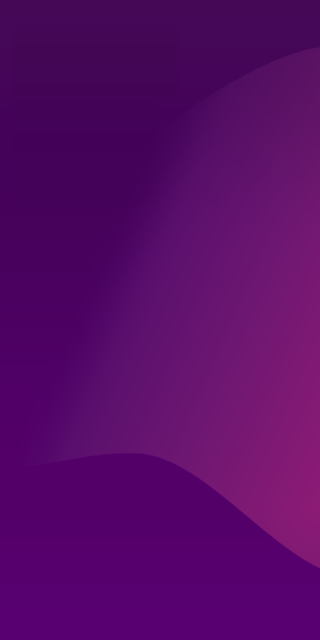
Reproduce this background procedurally as a Shadertoy shader.

```glsl
// Abstract violet backdrop: a magenta band glows toward the lower right,
// between a soft slanted flank, a curved crest and a smooth wave in front.
// Each edge is a height function of x; the band colour follows the flank distance.

// Backdrop, from top to bottom
const vec3 SKY_TOP = vec3(0.270, 0.030, 0.340);
const vec3 SKY_MID = vec3(0.268, 0.008, 0.350);
const vec3 SKY_LOW = vec3(0.328, 0.000, 0.415);

// Band, from the flank to the glow
const vec3 BAND_VIOLET = vec3(0.322, 0.045, 0.420);
const vec3 BAND_PLUM = vec3(0.422, 0.090, 0.445);
const vec3 BAND_MAGENTA = vec3(0.548, 0.105, 0.460);

// Front wave
const vec3 WAVE_TOP = vec3(0.328, 0.000, 0.412);
const vec3 WAVE_BASE = vec3(0.345, 0.000, 0.445);

// Geometry in canvas fractions
const vec2 FLANK_FOOT = vec2(0.04, 0.27);
const float FLANK_SLOPE = 1.155;
const float FLANK_SOFTNESS = 0.20;
const float CREST_TOP = 0.926;
const float CREST_DROP = 0.347;
const float CREST_POWER = 1.437;
const float WAVE_START = 0.268;
const float WAVE_RISE = 0.0237;
const float WAVE_FALL = 0.195;
const float CREST_SHADE = 0.88;
const float PANEL_SHADE = 0.975;

float crestHeight(float x) {
    return CREST_TOP - CREST_DROP * pow(max(1.0 - x, 0.0), CREST_POWER);
}

float waveHeight(float x) {
    return WAVE_START + WAVE_RISE * smoothstep(0.0, 0.39, x)
                      - WAVE_FALL * smoothstep(0.42, 1.12, x);
}

// Coverage below a height, smoothed over about one pixel
float below(float y, float height) {
    float pixel = 1.0 / iResolution.y;
    return 1.0 - smoothstep(-pixel, pixel, y - height);
}

float panel(vec2 p, vec2 lowCorner, vec2 highCorner) {
    vec2 inset = min(p - lowCorner, highCorner - p);
    vec2 cover = smoothstep(vec2(-0.004), vec2(0.004), inset);
    return cover.x * cover.y;
}

vec3 backdrop(vec2 p) {
    vec3 colour = mix(SKY_LOW, SKY_MID, smoothstep(0.20, 0.80, p.y));
    colour = mix(colour, SKY_TOP, smoothstep(0.75, 1.0, p.y));
    float panels = max(panel(p, vec2(0.036, 0.849), vec2(0.555, 0.951)),
                       0.6 * panel(p, vec2(0.036, 0.675), vec2(0.495, 0.846)));
    return colour * mix(1.0, PANEL_SHADE, panels);
}

vec3 bandColour(vec2 p, float depth) {
    vec3 colour = mix(BAND_VIOLET, BAND_PLUM, clamp(depth * 2.0, 0.0, 1.0));
    colour = mix(colour, BAND_MAGENTA, clamp(depth * 2.0 - 1.0, 0.0, 1.0));
    // Dim near the crest, and cool below the glow
    colour *= mix(1.0, CREST_SHADE, smoothstep(0.60, 0.93, p.y));
    float underGlow = 1.0 - smoothstep(0.11, 0.22, p.y);
    return mix(colour, BAND_PLUM, 0.35 * underGlow);
}

void mainImage(out vec4 fragColor, in vec2 fragCoord) {
    vec2 p = fragCoord / iResolution.xy;

    // Band with a soft left flank and a crisp crest
    float depth = p.x - FLANK_FOOT.x - (p.y - FLANK_FOOT.y) / FLANK_SLOPE;
    float band = smoothstep(-0.03, FLANK_SOFTNESS, depth);
    band *= below(p.y, crestHeight(p.x));
    vec3 colour = mix(backdrop(p), bandColour(p, depth), band);

    // Wave in front
    float waveTop = waveHeight(p.x);
    vec3 wave = mix(WAVE_BASE, WAVE_TOP, smoothstep(0.0, 0.22, p.y));
    colour = mix(colour, wave, below(p.y, waveTop));

    fragColor = vec4(colour, 1.0);
}
```
